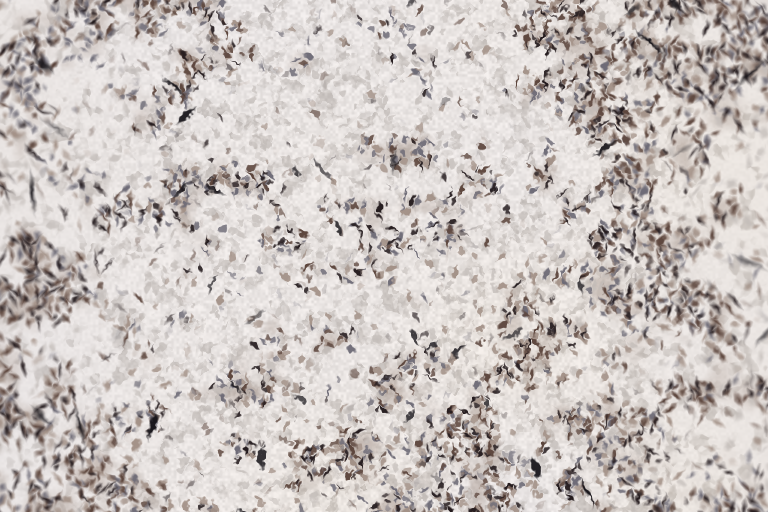
Reproduce this texture procedurally as a Shadertoy shader.

```glsl
// Pale granite: creamy feldspar with clustered mica flakes, softening towards the sides.

const vec3 CREAM = vec3(0.918, 0.900, 0.893);
const vec3 PEARL = vec3(0.755, 0.73, 0.715);
const vec3 TAUPE = vec3(0.63, 0.56, 0.52);
const vec3 SLATE = vec3(0.43, 0.42, 0.465);
const vec3 UMBER = vec3(0.36, 0.27, 0.235);
const vec3 SOOT  = vec3(0.14, 0.105, 0.115);
const vec3 INK   = vec3(0.09, 0.08, 0.10);

vec3 hash3(vec2 cell, float seed) {
    vec3 h = fract(vec3(cell.xyx + seed * 7.31) * vec3(0.1031, 0.1030, 0.0973));
    h += dot(h, h.yxz + 33.33);
    return fract((h.xxy + h.yzz) * h.zyx);
}

float valueNoise(vec2 p, float seed) {
    vec2 i = floor(p), f = fract(p);
    f = f * f * (3.0 - 2.0 * f);
    float low  = mix(hash3(i, seed).x, hash3(i + vec2(1, 0), seed).x, f.x);
    float high = mix(hash3(i + vec2(0, 1), seed).x, hash3(i + vec2(1, 1), seed).x, f.x);
    return mix(low, high, f.y);
}

// Smooth cellular noise: soft-edged crystals, each with its own tone
float crystals(vec2 p, float hardness, float seed) {
    vec2 cell = floor(p);
    float total = 0.0, weight = 0.0;
    for (int y = -1; y <= 1; y++)
    for (int x = -1; x <= 1; x++) {
        vec2 c = cell + vec2(x, y);
        vec3 h = hash3(c, seed);
        vec2 d = c + h.xy - p;
        float w = exp(-hardness * dot(d, d));
        total += w * h.z;
        weight += w;
    }
    return total / max(weight, 1e-6);
}

// Where the dark minerals gather; thinner along a band across the middle
float clusters(vec2 p) {
    float n = 0.42 * valueNoise(p * 4.6, 1.0) + 0.58 * valueNoise(p * 17.0, 2.0);
    float band = 0.10 * exp(-30.0 * (p.y - 0.45) * (p.y - 0.45));
    return smoothstep(0.38, 0.74, n - band + 0.03);
}

// Coverage of scattered flakes; shape = half length and width in cells
float flakes(vec2 p, float scale, vec2 shape, float density, float gather, float blur, float seed) {
    vec2 q = p * scale, cell = floor(q);
    float cover = 0.0;
    for (int y = -1; y <= 1; y++)
    for (int x = -1; x <= 1; x++) {
        vec2 c = cell + vec2(x, y);
        vec3 place = hash3(c, seed), look = hash3(c, seed + 40.0);
        vec2 centre = c + place.xy;
        float chance = density * mix(1.0, clusters(centre / scale), gather);
        float present = smoothstep(-0.03, 0.03, chance - place.z);
        float angle = 1.6 + 2.3 * (look.x - 0.5);
        vec2 axis = vec2(cos(angle), sin(angle)), d = q - centre;
        vec2 size = shape * mix(vec2(0.5), vec2(1.15), look.yz);
        vec2 e = abs(vec2(dot(d, axis), dot(d, vec2(-axis.y, axis.x)))) / size;
        float reach = mix(length(e), e.x + e.y, 0.25);
        float edge = (reach - 1.0) * size.y / scale;
        float body = 1.0 - smoothstep(-blur, blur, edge);
        cover = max(cover, body * present * mix(0.75, 1.0, look.y));
    }
    return cover;
}

void mainImage(out vec4 fragColor, in vec2 fragCoord) {
    vec2 p = fragCoord / iResolution.y;
    float aspect = iResolution.x / iResolution.y;

    // Sharp in the middle, out of focus at the sides
    float defocus = smoothstep(0.4, 1.05, abs(2.0 * p.x / aspect - 1.0));
    float blur = mix(0.0010, 0.0046, defocus) + 0.4 / iResolution.y;
    float detail = 1.0 - 0.8 * defocus;

    // Ragged outlines
    vec2 coarse = vec2(valueNoise(p * 60.0, 3.0), valueNoise(p * 60.0, 4.0)) - 0.5;
    vec2 fine = vec2(valueNoise(p * 170.0, 5.0), valueNoise(p * 170.0, 6.0)) - 0.5;
    vec2 w = p + 0.007 * coarse + 0.008 * detail * fine;

    // Feldspar ground with a sugary grain
    float hardness = mix(14.0, 5.0, defocus);
    float mottle = 0.6 * crystals(w * 40.0, hardness, 7.0) + 0.4 * crystals(w * 90.0, hardness, 8.0);
    vec3 col = mix(CREAM, PEARL, 0.75 * smoothstep(0.52, 0.90, mottle));
    float warmth = valueNoise(p * 3.0, 9.0);
    col += vec3(0.010, 0.003, -0.016) * (warmth - 0.35);
    col += 0.09 * detail * (valueNoise(p * 190.0, 10.0) - 0.5);

    // Faint stain around the clusters
    float stain = clusters(w) * smoothstep(0.3, 0.9, valueNoise(w * 30.0, 11.0));
    col = mix(col, TAUPE, 0.45 * stain);

    // Mica flakes, from pale to dark
    float hue = smoothstep(0.25, 0.75, valueNoise(p * 5.0, 12.0));
    float cool = mix(0.3, 1.0, hue), warm = mix(1.0, 0.5, hue);
    col = mix(col, PEARL, 0.75 * flakes(w, 46.0, vec2(0.50, 0.30), 0.28, 0.3, blur, 13.0));
    col = mix(col, TAUPE, 0.95 * flakes(w, 50.0, vec2(0.55, 0.33), 0.66 * warm, 0.86, blur, 14.0));
    col = mix(col, SLATE, flakes(w, 60.0, vec2(0.56, 0.30), 0.62 * cool, 0.96, blur, 15.0));
    col = mix(col, UMBER, flakes(w, 58.0, vec2(0.58, 0.29), 0.56 * warm, 0.95, blur, 16.0));
    col = mix(col, SOOT, flakes(w, 62.0, vec2(0.62, 0.25), 0.36, 0.96, blur, 17.0));

    // Rare long needles, mostly in the sharp zone
    float rare = 0.12 * (1.0 - 0.8 * defocus);
    col = mix(col, INK, flakes(w, 17.0, vec2(0.40, 0.10), rare, 0.3, blur, 18.0));

    fragColor = vec4(clamp(col, 0.0, 1.0), 1.0);
}
```
